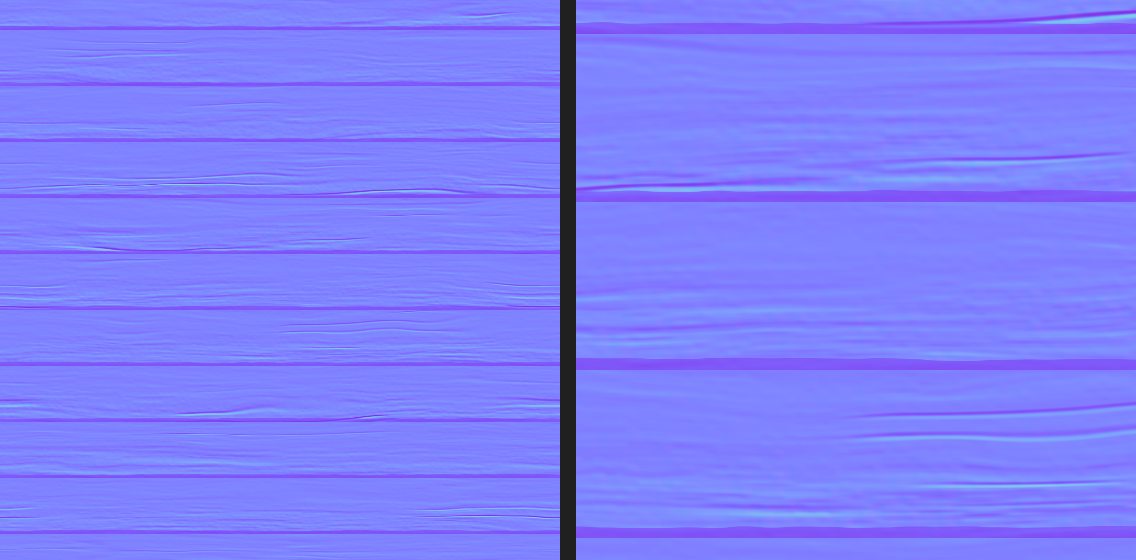
Left: the whole. Right: its middle third, enlarged.
A WebGL 1 fragment shader for this texture map:

```glsl
precision highp float;

uniform vec2 u_resolution;

float hash(vec3 p) {
    p = fract(p * vec3(0.1031, 0.1137, 0.0973));
    p += dot(p, p.yzx + 33.33);
    return fract((p.x + p.y) * p.z);
}

// Value noise that wraps in x after a whole number of cells
float noise(vec2 p, float period, float seed) {
    vec2 cell = floor(p);
    vec2 t = fract(p);
    t = t * t * t * (t * (t * 6.0 - 15.0) + 10.0);
    float x0 = mod(cell.x, period);
    float x1 = mod(cell.x + 1.0, period);
    float low = mix(hash(vec3(x0, cell.y, seed)), hash(vec3(x1, cell.y, seed)), t.x);
    float high = mix(hash(vec3(x0, cell.y + 1.0, seed)), hash(vec3(x1, cell.y + 1.0, seed)), t.x);
    return mix(low, high, t.y);
}

float layer(vec2 p, vec2 cells, float seed) {
    return noise(p * cells, cells.x, seed);
}

// Wood relief: x spans the canvas, y spans one board
float woodHeight(vec2 p, float seed) {
    vec2 w = p;
    w.y += 0.20 * layer(p, vec2(4.0, 2.0), seed);
    w.y += 0.05 * layer(p, vec2(13.0, 4.0), seed + 1.0);

    // Long fibres, then fine fibres and speckle
    float h = 0.0075 * layer(w, vec2(5.0, 9.0), seed + 2.0);
    h += 0.0050 * layer(w, vec2(11.0, 19.0), seed + 3.0);
    h += 0.0026 * layer(w, vec2(40.0, 27.0), seed + 4.0);
    h += 0.0016 * layer(p, vec2(150.0, 22.0), seed + 5.0);

    // Sparse wavy cracks
    float crack = 1.0 - smoothstep(0.0, 0.2, abs(layer(w, vec2(3.0, 7.0), seed + 6.0) - 0.5));
    float sparse = smoothstep(0.5, 0.8, layer(p, vec2(5.0, 3.0), seed + 7.0));
    return h - 0.010 * crack * sparse;
}

void main() {
    vec2 uv = gl_FragCoord.xy / u_resolution;
    float row = uv.y * 10.0 - 0.462;
    float seed = mod(floor(row), 10.0) * 11.0 + 3.0;
    float f = fract(row);
    float pixel = 10.0 / u_resolution.y;
    vec2 p = vec2(uv.x, f);

    // Relief slopes, both measured per board height
    float h = woodHeight(p, seed);
    vec2 slope = vec2(woodHeight(p + vec2(0.001, 0.0), seed) - h,
                      woodHeight(p + vec2(0.0, 0.01), seed) - h) / 0.01;

    // Wear is strongest along the lower part of each board
    float patchWear = layer(p, vec2(6.0, 2.0), seed + 8.0);
    float wear = mix(1.25, 0.45, smoothstep(0.08, 0.75, f)) * (0.6 + 0.8 * patchWear);
    vec2 tilt = -slope * wear;
    tilt.y += 0.025 + 0.035 * (1.0 - smoothstep(0.08, 0.5, f));

    // Groove: crisp below, chipped along the board above
    float chips = layer(p, vec2(14.0, 1.0), seed + 9.0) - 0.5;
    chips += 0.6 * (layer(p, vec2(60.0, 1.0), seed + 10.0) - 0.5);
    float rim = 0.068 + 0.018 * chips;
    float groove = smoothstep(0.0, 0.5 * pixel, f)
                 * (1.0 - smoothstep(rim - 0.5 * pixel, rim + 0.5 * pixel, f));
    float grooveTilt = -0.39 + 0.07 * smoothstep(0.02, 0.07, f) + 0.4 * tilt.y;
    tilt = mix(tilt, vec2(0.3 * tilt.x, grooveTilt), groove);

    vec3 normal = normalize(vec3(tilt, 1.0));
    gl_FragColor = vec4(normal * 0.5 + 0.5, 1.0);
}
```
